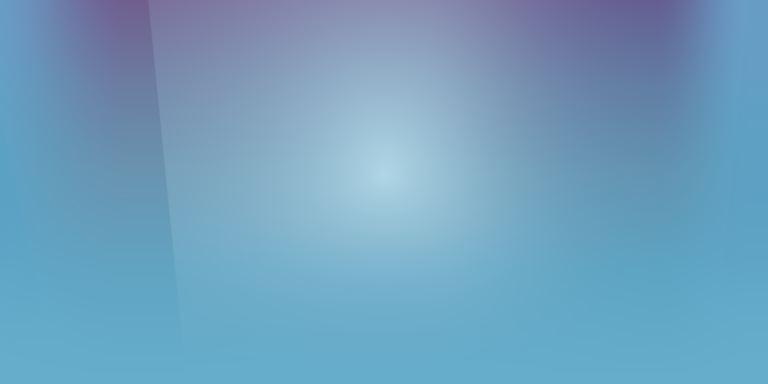
Give the GLSL for this background, as a WebGL 2 fragment shader.

```glsl
#version 300 es
precision highp float;
// Soft blue backdrop with a violet upper veil, a pale off-centre glow and faint slanted panes.

uniform vec2 u_resolution;
out vec4 fragColor;

// Veil colours from top to bottom, with their depths below the top edge
const int STOPS = 5;
const vec3 VEIL[STOPS] = vec3[STOPS](
    vec3(0.44, 0.37, 0.56), vec3(0.42, 0.49, 0.63), vec3(0.41, 0.58, 0.69),
    vec3(0.38, 0.64, 0.76), vec3(0.40, 0.68, 0.80));
const float DEPTH[STOPS] = float[STOPS](0.0, 0.22, 0.45, 0.70, 1.0);

const vec3 SIDE_TOP = vec3(0.41, 0.62, 0.78);
const vec3 SIDE_MID = vec3(0.37, 0.635, 0.77);
const vec3 RIGHT_TINT = vec3(-0.05, 0.0, 0.01);
const vec3 GLOW_COLOR = vec3(0.69, 0.84, 0.90);
const vec2 GLOW_CENTER = vec2(0.501, 0.544);
const float GLOW_WIDTH = 2.0;    // horizontal stretch of distance
const float GLOW_RISE = 0.75;    // stretch above the centre
const float GLOW_DROP = 1.2;     // stretch below the centre
const float GLOW_RADIUS = 0.36;

// Slanted edges: x at the top, then drift in x towards the bottom
const vec2 MAIN_EDGE = vec2(0.193, 0.050);
const vec2 LEFT_EDGE = vec2(-0.033, 0.110);
const vec2 RIGHT_EDGE = vec2(0.974, -0.045);
const float EDGE_SOFTNESS = 0.0013;

vec3 veilColor(float depth) {
    vec3 color = VEIL[0];
    for (int i = 1; i < STOPS; i++) {
        float t = clamp((depth - DEPTH[i - 1]) / (DEPTH[i] - DEPTH[i - 1]), 0.0, 1.0);
        color = mix(color, VEIL[i], t);
    }
    return color;
}

// 0 on the left of a slanted edge, 1 on its right
float rightOf(vec2 edge, float x, float depth) {
    return smoothstep(-EDGE_SOFTNESS, EDGE_SOFTNESS, x - edge.x - edge.y * depth);
}

float glowAmount(vec2 uv) {
    vec2 offset = uv - GLOW_CENTER;
    offset *= vec2(GLOW_WIDTH, offset.y > 0.0 ? GLOW_RISE : GLOW_DROP);
    float floorFade = smoothstep(-0.05, 0.45, uv.y);
    float rightFade = 1.0 - smoothstep(0.55, 0.88, uv.x);
    return exp(-length(offset) / GLOW_RADIUS) * floorFade * rightFade;
}

void main() {
    vec2 uv = gl_FragCoord.xy / u_resolution;
    float depth = 1.0 - uv.y;

    // Vertical veil, cooler towards the right
    vec3 color = veilColor(depth);
    color += RIGHT_TINT * smoothstep(0.5, 0.9, uv.x) * (1.0 - depth);

    // Blue margins
    vec3 side = mix(SIDE_TOP, SIDE_MID, smoothstep(0.0, 0.45, depth));
    side = mix(side, VEIL[STOPS - 1], smoothstep(0.5, 1.0, depth));
    float margin = 1.0 - smoothstep(-0.02, 0.17, uv.x);
    margin += smoothstep(0.85, 0.98, uv.x);
    color = mix(color, side, margin);

    // Glow cut off by the main edge
    color = mix(color, GLOW_COLOR, glowAmount(uv) * rightOf(MAIN_EDGE, uv.x, depth));

    // Faint outer panes
    float paneFade = 1.0 - smoothstep(0.5, 0.95, depth);
    color.r -= 0.018 * paneFade * (1.0 - rightOf(LEFT_EDGE, uv.x, depth));
    color -= 0.006 * paneFade * rightOf(RIGHT_EDGE, uv.x, depth);

    fragColor = vec4(color, 1.0);
}
```
